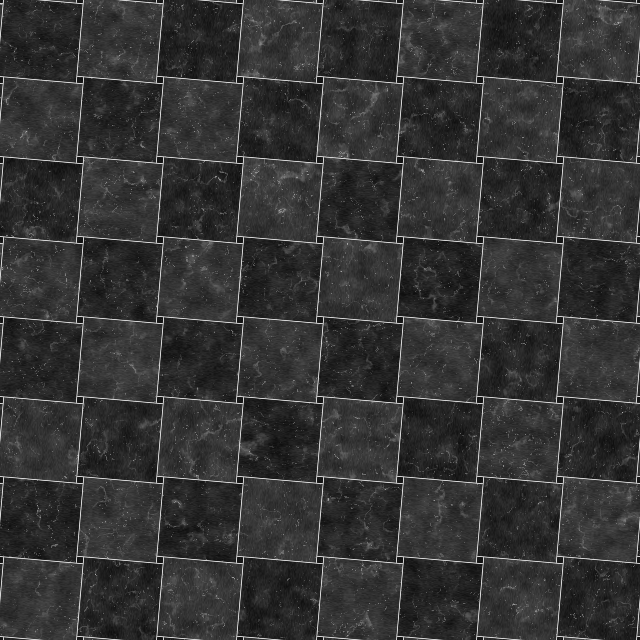
Give the GLSL for this texture, as a three.js fragment shader.

```glsl
#define TILES 8.0
#define SLANT 0.0865
#define LINE_HALF 0.006
#define LINE_SOFT 0.006
#define LINE_TONE 0.84
#define DARK_TONE 0.138
#define LIGHT_TONE 0.205
#define INSET_TONE 0.085
#define CLOUD_GAIN 0.17
#define VEIN_GAIN 0.15
#define CHIP_GAIN 0.36
#define GRAIN_GAIN 0.07

varying vec2 vUv;

vec2 hash2(vec2 p) {
  vec3 q = fract(p.xyx * vec3(0.1031, 0.1030, 0.0973));
  q += dot(q, q.yzx + 33.33);
  return fract((q.xx + q.yz) * q.zy);
}

float noise(vec2 p) {
  vec2 i = floor(p), f = fract(p);
  f = f * f * (3.0 - 2.0 * f);
  float low = mix(hash2(i).x, hash2(i + vec2(1.0, 0.0)).x, f.x);
  float high = mix(hash2(i + vec2(0.0, 1.0)).x, hash2(i + 1.0).x, f.x);
  return mix(low, high, f.y);
}

float fbm(vec2 p) {
  float sum = 0.0, gain = 0.5;
  for (int i = 0; i < 5; i++) {
    sum += gain * noise(p);
    p = mat2(1.6, 1.2, -1.2, 1.6) * p + 7.3;
    gain *= 0.5;
  }
  return sum;
}

// Thin crest along the mid level of the noise
float vein(vec2 p, float width) {
  return 1.0 - smoothstep(0.0, width, abs(noise(p) - 0.5));
}

// Scattered flecks, one at most per grid cell; hollow ones become rings
float chips(vec2 p, float density, float hollow) {
  vec2 id = floor(p);
  vec2 chance = hash2(id + 3.7);
  vec2 offset = fract(p) - mix(vec2(0.35), vec2(0.65), hash2(id + 51.3));
  offset.x *= mix(0.8, 1.7, chance.y);
  float radius = mix(0.1, 0.27, chance.y);
  float d = length(offset);
  float solid = 1.0 - smoothstep(radius * 0.5, radius + 0.08, d);
  float ring = 1.0 - smoothstep(0.02, 0.1, abs(d - radius * 0.8));
  return mix(solid, ring, hollow) * step(chance.x, density) * (0.4 + 0.6 * chance.y);
}

// Brightness added to the base tone by the stone's surface
float stone(vec2 p) {
  float cloud = fbm(p * 6.0);
  float patches = fbm(p * 5.0 + 23.0);
  vec2 bend = vec2(fbm(p * 9.0 + 41.0), fbm(p * 9.0 + 67.0)) - 0.5;
  vec2 warped = p + 0.22 * bend;
  float cluster = smoothstep(0.38, 0.62, patches);

  float veins = vein(warped * 3.5, 0.045) * cluster;
  veins += 0.6 * vein(warped * 7.0 + 13.0, 0.08) * smoothstep(0.45, 0.65, cloud);
  veins *= 0.4 + noise(p * 28.0);

  float flecks = chips(warped * 34.0, 0.14, 0.0) * (0.35 + 0.65 * cluster);
  flecks += 0.8 * chips(warped * 19.0 + 9.0, 0.09, 0.0) * cluster;
  flecks += 0.6 * chips(warped * 11.0 + 31.0, 0.06, 1.0);

  float grain = noise(p * vec2(36.0, 95.0)) - 0.5;
  return CLOUD_GAIN * (cloud - 0.48) + VEIN_GAIN * veins
       + CHIP_GAIN * flecks + GRAIN_GAIN * grain;
}

void main() {
  vec2 p = vUv * TILES;
  vec2 cell = floor(p);
  float c = sqrt(1.0 - SLANT * SLANT);
  float nearest = 9.0, lineDist = 9.0;
  vec2 local = vec2(0.0), id = vec2(0.0);

  // Tilted squares leave a small square gap at each corner
  for (int y = -1; y <= 1; y++) {
    for (int x = -1; x <= 1; x++) {
      vec2 tile = cell + vec2(float(x), float(y));
      vec2 r = p - tile - 0.5;
      vec2 q = vec2(c * r.x - SLANT * r.y, SLANT * r.x + c * r.y);
      vec2 e = abs(q) - 0.5 * c;
      float d = length(max(e, 0.0)) + min(max(e.x, e.y), 0.0);
      lineDist = min(lineDist, abs(d));
      if (d < nearest) {
        nearest = d;
        local = q;
        id = mod(tile, TILES);
      }
    }
  }

  // Checkered tones, with each tile's stone turned and shifted
  vec2 seed = hash2(id + 12.5);
  float odd = mod(id.x + id.y, 2.0);
  if (seed.x > 0.5) local = vec2(-local.y, local.x);
  float surface = stone(local + 2.0 + 40.0 * seed);
  float tone = mix(LIGHT_TONE, DARK_TONE, odd) + 0.012 * (seed.y - 0.5) + surface;
  tone = mix(tone, INSET_TONE + 0.3 * surface, step(0.0, nearest));

  float line = 1.0 - smoothstep(LINE_HALF - LINE_SOFT, LINE_HALF + LINE_SOFT, lineDist);
  gl_FragColor = vec4(vec3(mix(max(tone, 0.06), LINE_TONE, line)), 1.0);
}
```
